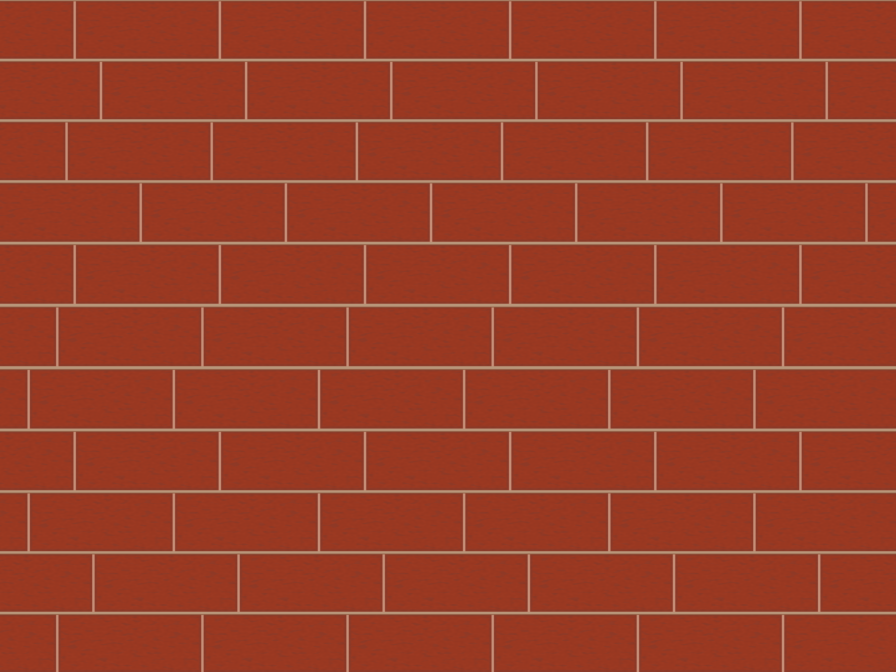
Write a Shadertoy shader that draws this texture.

```glsl
const float TAU = 6.2831853;
const int ROWS = 11;

// Canvas units: one is the canvas height
const float BRICK_WIDTH = 0.216;
const float ROW_HEIGHT = 0.09144;
const float FIRST_JOINT_Y = 0.0879;
const float FIRST_JOINT_X = 0.0010;
const float ROW_BOW = 0.0021;

const vec3 CLAY = vec3(0.603, 0.220, 0.130);
const vec3 DARK_CLAY = vec3(0.545, 0.225, 0.155);
const vec3 SHADED_MORTAR = vec3(0.560, 0.360, 0.260);
const vec3 BED_MORTAR = vec3(0.725, 0.590, 0.480);
const vec3 HEAD_MORTAR = vec3(0.780, 0.560, 0.470);

// Horizontal shift of each course, in bricks, from the bottom up
const float SHIFTS[ROWS] = float[ROWS](
    0.390, 0.639, 0.193, 0.510, 0.193, 0.390,
    0.510, 0.965, 0.454, 0.691, 0.510);

vec2 gradientAt(vec2 cell) {
    vec3 p = fract(cell.xyx * vec3(0.1031, 0.1030, 0.0973));
    p += dot(p, p.yzx + 33.33);
    float angle = TAU * fract((p.x + p.y) * p.z);
    return vec2(cos(angle), sin(angle));
}

float gradientNoise(vec2 p) {
    vec2 i = floor(p), f = fract(p);
    vec2 u = f * f * f * (f * (f * 6.0 - 15.0) + 10.0);
    vec2 e = vec2(1.0, 0.0);
    float a = dot(gradientAt(i), f);
    float b = dot(gradientAt(i + e.xy), f - e.xy);
    float c = dot(gradientAt(i + e.yx), f - e.yx);
    float d = dot(gradientAt(i + e.xx), f - e.xx);
    return mix(mix(a, b, u.x), mix(c, d, u.x), u.y);
}

// Signed offset from the nearest whole number
float jointOffset(float x) {
    return fract(x + 0.5) - 0.5;
}

float lineMask(float offset, float halfWidth, float soft) {
    return 1.0 - smoothstep(halfWidth - soft, halfWidth + soft, abs(offset));
}

// Courses are slightly taller around the middle of the wall
float courseCoordinate(float y) {
    float course = (y - FIRST_JOINT_Y) / ROW_HEIGHT;
    return course + ROW_BOW / ROW_HEIGHT * sin(TAU * course / 9.0);
}

// Fine horizontal streaks, the same on every brick, and a dull rim
vec3 clayColor(vec2 local, float edgeDistance) {
    float streak = gradientNoise(local * vec2(65.0, 210.0));
    float grain = gradientNoise(local * vec2(150.0, 260.0) + 17.0);
    float dark = 0.75 * smoothstep(0.08, 0.45, streak);
    dark = max(dark, 1.0 - smoothstep(0.0035, 0.0070, edgeDistance));
    return mix(CLAY, DARK_CLAY, dark) * (1.0 + 0.035 * grain);
}

void mainImage(out vec4 fragColor, in vec2 fragCoord) {
    vec2 uv = fragCoord / iResolution.y;
    float soft = max(0.0013, 0.6 / iResolution.y);

    // Running bond with an uneven shift per course
    float course = courseCoordinate(uv.y);
    int row = clamp(int(floor(course)) + 1, 0, ROWS - 1);
    float along = (uv.x - FIRST_JOINT_X) / BRICK_WIDTH - SHIFTS[row];

    // Brick face
    float head = jointOffset(along) * BRICK_WIDTH;
    float bed = jointOffset(course) * ROW_HEIGHT;
    vec2 local = fract(vec2(along, course)) * vec2(BRICK_WIDTH, ROW_HEIGHT);
    vec3 color = clayColor(local, min(abs(head), abs(bed)));

    // Mortar, with a shaded lower edge and wider beds near mid height
    float bedHalf = 0.0018 + 0.0004 * exp(-pow((uv.y - 0.5) / 0.1, 2.0));
    color = mix(color, HEAD_MORTAR, lineMask(head, 0.0018, soft));
    color = mix(color, SHADED_MORTAR, lineMask(bed + 0.0012, bedHalf, soft));
    color = mix(color, BED_MORTAR, lineMask(bed, bedHalf, soft));

    fragColor = vec4(color, 1.0);
}
```
